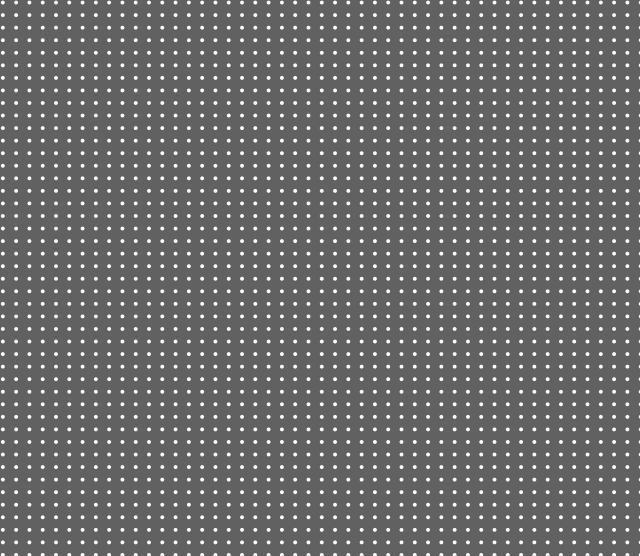
This pattern is drawn by a WebGL 2 fragment shader. Its source:

```glsl
#version 300 es
precision highp float;
// Small white polka dots in a straight grid on flat grey, 48 across by 45 down.
// Each point is folded into the cell of its nearest dot, then a circle
// distance gives the smooth-edged dot.
uniform vec2 u_resolution;
out vec4 fragColor;

// Signed distance to the nearest dot of a grid with the given pitch.
float dotGrid(vec2 p, vec2 firstDot, vec2 pitch, float radius) {
    vec2 cell = fract((p - firstDot) / pitch + 0.5) - 0.5;
    return length(cell * pitch) - radius;
}

void main() {
    // Canvas height is one unit; y runs down from the top edge.
    vec2 p = vec2(gl_FragCoord.x, u_resolution.y - gl_FragCoord.y) / u_resolution.y;
    float pixel = 1.0 / u_resolution.y;

    // Dot grid, slightly wider than tall, starting near the top left corner.
    float d = dotGrid(p, vec2(0.0051, 0.0046), vec2(0.0239, 0.02258), 0.00345);
    float coverage = 1.0 - smoothstep(-0.65 * pixel, 0.65 * pixel, d);

    vec3 greyGround = vec3(0.38);
    vec3 whiteDot = vec3(0.985);
    fragColor = vec4(mix(greyGround, whiteDot, coverage), 1.0);
}
```
